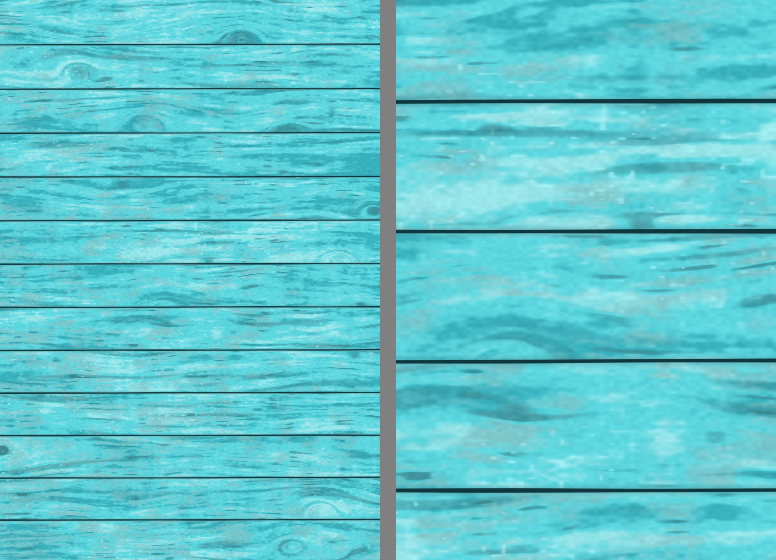
Left, the full canvas; right, a detail of the centre.
A WebGL 1 fragment shader for this texture:

```glsl
precision highp float;
// Thirteen weathered turquoise boards stacked across the canvas.
// Each board has its own hashed grain: stretched noise bent around knots,
// then layers of faded paint, worn patches, fine cracks and dark seams.

uniform vec2 u_resolution;

const float FIRST_PITCH = 0.0797;    // board height at the top, in canvas heights
const float PITCH_SHRINK = 0.000195; // boards get slightly thinner downward
const float SEAM_HALF = 0.0011;      // half width of a seam, in canvas heights
const float RINGS = 12.0;            // growth rings per board
const float FIBRES = 23.0;           // fine fibres per board
const float KNOT_CHANCE = 0.5;
const float WEAR = 0.75;
const float CRACKS = 0.62;

const vec3 PAINT = vec3(0.36, 0.84, 0.875);
const vec3 PALE = vec3(0.60, 0.90, 0.915);
const vec3 DEEP = vec3(0.22, 0.70, 0.75);
const vec3 DULL = vec3(0.48, 0.75, 0.765);
const vec3 GROOVE = vec3(0.25, 0.52, 0.55);
const vec3 SEAM = vec3(0.04, 0.19, 0.22);

float hash(vec2 p) {
  vec3 a = fract(vec3(p.xyx) * 0.1031);
  a += dot(a, a.yzx + 33.33);
  return fract((a.x + a.y) * a.z);
}

float noise(vec2 p) {
  vec2 cell = floor(p), f = fract(p);
  f = f * f * (3.0 - 2.0 * f);
  return mix(mix(hash(cell), hash(cell + vec2(1.0, 0.0)), f.x),
             mix(hash(cell + vec2(0.0, 1.0)), hash(cell + 1.0), f.x), f.y);
}

float fbm(vec2 p) {
  float sum = 0.0, amp = 0.53;
  for (int i = 0; i < 4; i++) {
    sum += amp * noise(p);
    p = p * 2.03 + 17.3;
    amp *= 0.5;
  }
  return sum;
}

// Returns grain height bent around the knots (x) and knot darkness (y).
vec2 knotGrain(vec2 q, float id, float boardLength) {
  float height = q.y, stain = 0.0;
  for (int i = 0; i < 2; i++) {
    vec2 seed = vec2(id * 3.0 + 5.0, float(i) * 11.0 + 2.0);
    float present = step(hash(seed + 40.0), KNOT_CHANCE);
    vec2 centre = vec2(hash(seed) * boardLength, hash(seed + 20.0) * 1.4 - 0.2);
    vec2 d = q - centre;
    float bend = exp(-dot(d * d, vec2(0.7, 2.0)));
    float core = exp(-dot(d * d, vec2(9.0, 22.0)));
    height += present * (0.35 * core - 0.65 * d.y * bend);
    stain += present * core;
  }
  return vec2(height, stain);
}

void main() {
  vec2 p = gl_FragCoord.xy / u_resolution.y;
  float aspect = u_resolution.x / u_resolution.y;
  float side = p.x / aspect;
  float down = 1.0 - p.y + 0.0012 * (side - 0.5);

  // Board index and position inside the board, measured in board heights
  float row = (FIRST_PITCH - sqrt(FIRST_PITCH * FIRST_PITCH - 4.0 * PITCH_SHRINK * down))
            / (2.0 * PITCH_SHRINK);
  float id = floor(row);
  float pitch = FIRST_PITCH - 2.0 * PITCH_SHRINK * row;
  vec2 q = vec2(p.x / pitch, fract(row));
  vec2 shift = vec2(id * 19.7, id * 31.1);
  float character = hash(vec2(id, 71.0));

  // Bent growth rings and fine fibres
  vec2 knot = knotGrain(q, id, aspect / pitch);
  float height = knot.x + 0.32 * noise(vec2(q.x * 0.45, q.y * 1.6) + shift)
               + 0.05 * noise(q * vec2(1.8, 3.0) + shift);
  float rings = noise(vec2(q.x * 0.7, height * RINGS) + shift);
  float fibre = noise(vec2(q.x * 2.6, height * FIBRES) + shift + 9.0);
  float speck = noise(q * vec2(13.0, 30.0) + shift);
  float patches = fbm(q * vec2(0.55, 1.5) + shift + 3.0);
  float mottle = fbm(q * vec2(2.2, 3.5) + shift + 50.0);
  float brush = noise(vec2(q.x * 7.0, q.y * 1.2) + shift);

  // Painted tone: bright toward the right of centre, deeper at the edges
  float edge = smoothstep(0.2, 0.0, side) + 0.6 * smoothstep(0.88, 1.0, side);
  float tone = 0.5 + 0.55 * (rings - 0.5) + 0.42 * (fibre - 0.5) + 0.22 * (speck - 0.5)
             + 0.75 * (patches - 0.5) + 0.16 * (brush - 0.5)
             + 0.1 * (character - 0.5) - 0.1 * edge;
  vec3 color = mix(PAINT, PALE, smoothstep(0.5, 0.88, tone));
  color = mix(color, DEEP, smoothstep(0.44, 0.12, tone));

  // Worn patches, heavier on the left and on the lower boards
  float wornArea = mottle + 0.2 * (down - 0.5) - 0.24 * (side - 0.4);
  float worn = smoothstep(0.42, 0.72, wornArea) * smoothstep(0.25, 0.7, 0.6 * fibre + 0.4 * speck);
  color = mix(color, DULL, WEAR * worn);

  // Dark grain lines, knots and short cracks
  float ringLine = smoothstep(0.3, 0.1, rings) * smoothstep(0.35, 0.7, patches + 0.25 * character);
  float crack = smoothstep(0.23, 0.07, fibre) * smoothstep(0.4, 0.65, mottle);
  float knotDark = knot.y * smoothstep(0.35, 0.75, 0.5 * mottle + 0.5 * (1.0 - rings));
  color = mix(color, GROOVE, clamp(CRACKS * (0.65 * ringLine + crack) + 0.8 * knotDark, 0.0, 0.9));

  // Chipped pale flecks and fine surface grit
  color = mix(color, PALE * 1.06, 0.55 * smoothstep(0.8, 0.95, speck) * smoothstep(0.4, 0.65, patches));
  color += 0.05 * (noise(p * vec2(330.0, 480.0)) - 0.5);

  // Seams of uneven width with a soft shadow above and a pale lip below
  float pixel = 1.0 / u_resolution.y;
  float gap = min(q.y + step(id, 0.5) * 2.0, 1.0 - q.y) * pitch;
  float lip = smoothstep(0.006, 0.001, q.y * pitch) * step(0.5, id);
  color = mix(color, PALE, 0.4 * lip * noise(vec2(q.x * 2.0, id * 7.0)));
  color = mix(color, GROOVE, 0.4 * smoothstep(0.005, 0.0, gap));
  float halfWidth = SEAM_HALF * (0.65 + 0.7 * noise(vec2(q.x * 0.8, id * 13.0)));
  color = mix(color, SEAM, 0.95 * smoothstep(halfWidth + 0.6 * pixel, halfWidth - 0.6 * pixel, gap));

  gl_FragColor = vec4(clamp(color, 0.0, 1.0), 1.0);
}
```
